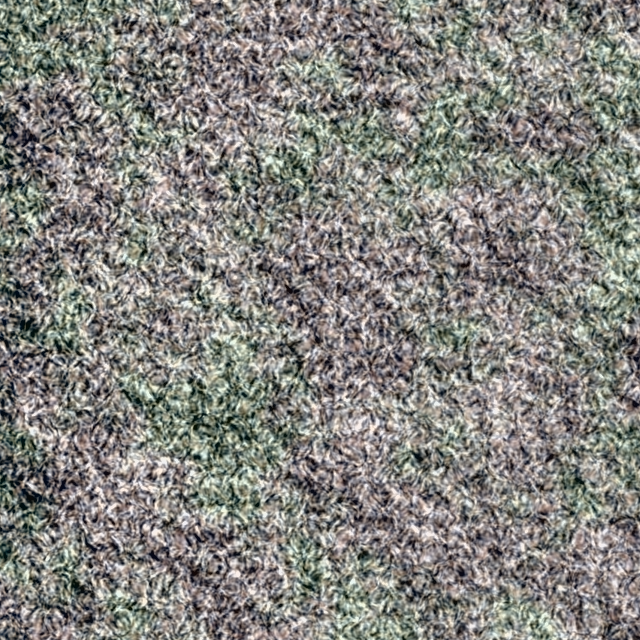
Write a Shadertoy shader that draws this texture.

```glsl
// Dry, matted grassland seen from above: fine straw grain over clumps and faint colour patches.

// Feature frequencies, in cells per canvas height
const vec2  STRAW_FREQ  = vec2(82.0, 142.0);  // along, across a straw
const float SPECK_FREQ  = 212.0;
const float CLUMP_FREQ  = 34.0;
const float TUFT_FREQ   = 40.0;
const float BROAD_FREQ  = 9.0;
const float PATCH_FREQ  = 5.0;

// Tone: mean brightness and the spread each layer adds
const float MEAN_TONE    = 0.518;
const float STRAW_SPREAD = 0.158;
const float SPECK_SPREAD = 0.080;
const float CLUMP_SPREAD = 0.066;
const float BROAD_SPREAD = 0.045;
const float EDGE_SHADE   = 0.13;
const float TUFT_TONE    = 0.68;

// Straw directions in radians, and the relief step pointing away from the light
const float LEAN_RIGHT  = 1.02;
const float LEAN_LEFT   = 2.20;
const vec2  RELIEF_STEP = vec2(0.36, 0.44);

// Colour casts
const vec3 BASE_TINT   = vec3(1.008, 1.000, 0.962);
const vec3 GREEN_CAST  = vec3(-0.028, 0.022, -0.018);
const vec3 MAUVE_CAST  = vec3(0.016, -0.012, 0.012);
const vec3 WARM_CAST   = vec3(0.020, 0.000, -0.024);
const vec3 SHADOW_CAST = vec3(-0.035, 0.000, 0.030);
const vec3 TUFT_CAST   = vec3(0.030, -0.005, -0.012);

vec2 hash2(vec2 p) {
    vec3 h = fract(p.xyx * vec3(0.1031, 0.1030, 0.0973));
    h += dot(h, h.yzx + 33.33);
    return fract((h.xx + h.yz) * h.zy);
}

float cornerSlope(vec2 cell, vec2 corner, vec2 f) {
    float angle = 6.28318 * hash2(cell + corner).x;
    return dot(vec2(cos(angle), sin(angle)), f - corner);
}

// Gradient noise scaled to a standard deviation of about one
float gradientNoise(vec2 p) {
    vec2 cell = floor(p), f = fract(p);
    vec2 w = f * f * f * (f * (f * 6.0 - 15.0) + 10.0);
    float low  = mix(cornerSlope(cell, vec2(0, 0), f), cornerSlope(cell, vec2(1, 0), f), w.x);
    float high = mix(cornerSlope(cell, vec2(0, 1), f), cornerSlope(cell, vec2(1, 1), f), w.x);
    return 4.65 * mix(low, high, w.y);
}

// Short strokes lying along one direction
float strokes(vec2 p, float angle) {
    float c = cos(angle), s = sin(angle);
    vec2 q = vec2(c * p.x + s * p.y, c * p.y - s * p.x);
    return gradientNoise(q * STRAW_FREQ + 71.0 * angle);
}

// Two stroke directions that take turns across the ground, at constant contrast
float straw(vec2 p) {
    float turn = smoothstep(-0.6, 0.6, gradientNoise(p * 30.0 + 13.7));
    float sum = mix(strokes(p, LEAN_RIGHT), strokes(p, LEAN_LEFT), turn);
    return sum / length(vec2(turn, 1.0 - turn));
}

// Clumps lit from the lower left
float clumpRelief(vec2 p) {
    vec2 q = p * CLUMP_FREQ + 5.3;
    return gradientNoise(q + RELIEF_STEP) - gradientNoise(q);
}

void mainImage(out vec4 fragColor, in vec2 fragCoord) {
    vec2 uv = fragCoord / iResolution.y;

    // Bend the ground slightly so that no grid shows
    vec2 bend = vec2(gradientNoise(uv * 38.0 + 3.1), gradientNoise(uv * 38.0 + 47.9));
    vec2 p = uv + 0.0011 * bend;

    // Large and medium features
    float broad = gradientNoise(uv * BROAD_FREQ + 21.4);
    float tuft  = smoothstep(0.9, 2.2, gradientNoise(p * TUFT_FREQ + 88.2));
    float edge  = 1.0 - smoothstep(0.0, 0.12, uv.x + 0.025 * broad);
    float crisp = mix(1.10, 0.93, smoothstep(0.1, 0.8, uv.x));

    // Brightness
    float grain = STRAW_SPREAD * straw(p)
                + SPECK_SPREAD * gradientNoise(p * SPECK_FREQ + 9.6);
    float tone = MEAN_TONE + crisp * grain
               + CLUMP_SPREAD * clumpRelief(p)
               + BROAD_SPREAD * broad
               - EDGE_SHADE * edge;
    tone = mix(tone, TUFT_TONE, 0.4 * tuft);
    tone = clamp(tone, 0.04, 0.95);

    // Colour: green and mauve patches, warm flecks, cool shadows, pale tufts
    float patchNoise = gradientNoise(uv * PATCH_FREQ + 2.7)
                     + 0.6 * gradientNoise(uv * 19.0 + 31.5);
    float shadow = 1.0 - smoothstep(0.10, 0.42, tone);
    vec3 color = tone * BASE_TINT;
    color += GREEN_CAST * smoothstep(0.2, 1.8, patchNoise);
    color += MAUVE_CAST * smoothstep(0.3, -1.3, patchNoise);
    color += WARM_CAST * 0.7 * gradientNoise(p * 75.0 + 61.8);
    color += SHADOW_CAST * shadow * (0.35 + 0.65 * edge);
    color += TUFT_CAST * tuft;

    fragColor = vec4(clamp(color, 0.0, 1.0), 1.0);
}
```
